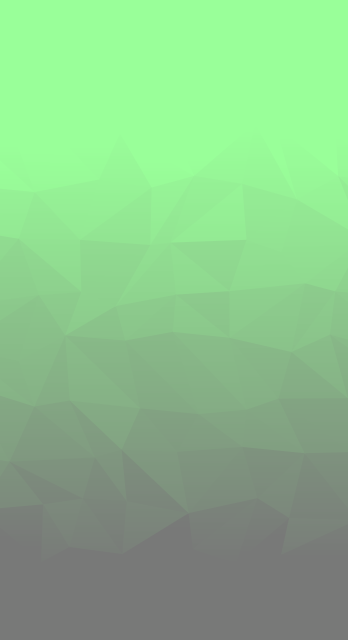
A WebGL 1 fragment shader for this background:

```glsl
precision highp float;

uniform vec2 u_resolution;

const float ROWS = 12.0;

vec2 hash22(vec2 p) {
  vec3 q = fract(p.xyx * vec3(0.1031, 0.1030, 0.0973));
  q += dot(q, q.yzx + 33.33);
  return fract((q.xx + q.yz) * q.zy);
}

// Jittered grid point inside its own cell
vec2 vertex(vec2 cell) {
  return cell + 0.5 + (hash22(cell + 17.0) - 0.5) * vec2(0.72, 0.56);
}

float cross2(vec2 a, vec2 b) {
  return a.x * b.y - a.y * b.x;
}

// Positive on the left of the line from a to b
float edgeDistance(vec2 p, vec2 a, vec2 b) {
  return cross2(b - a, p - a) / length(b - a);
}

// Smallest triangle area when the quad is cut from a to c
float splitQuality(vec2 a, vec2 b, vec2 c, vec2 d) {
  return min(cross2(b - a, c - a), cross2(c - a, d - a));
}

vec3 gradient(float height) {
  float t = clamp((height - 0.147) / 0.608, 0.0, 1.0);
  return mix(vec3(0.47, 0.475, 0.47), vec3(0.6, 1.0, 0.6), t);
}

// Facet colour in rgb, weighted by its smooth coverage in a
vec4 facet(vec2 p, vec2 a, vec2 b, vec2 c) {
  float inside = min(edgeDistance(p, a, b),
                     min(edgeDistance(p, b, c), edgeDistance(p, c, a)));
  float coverage = clamp(0.5 + inside * u_resolution.y / ROWS, 0.0, 1.0);
  vec2 center = (a + b + c) / 3.0;
  float shade = (hash22(floor(center * 64.0)).x - 0.5) * 0.045;
  float height = mix(p.y, center.y, 0.45) / ROWS + shade;
  return vec4(gradient(height), 1.0) * coverage;
}

void main() {
  vec2 p = gl_FragCoord.xy / u_resolution.y * ROWS;
  vec2 home = floor(p);
  vec4 sum = vec4(0.0);

  // Quads that can reach this cell, each cut into two facets
  for (int j = -1; j <= 0; j++) {
    for (int i = -1; i <= 0; i++) {
      vec2 cell = home + vec2(float(i), float(j));
      vec2 a = vertex(cell);
      vec2 b = vertex(cell + vec2(1.0, 0.0));
      vec2 c = vertex(cell + vec2(1.0, 1.0));
      vec2 d = vertex(cell + vec2(0.0, 1.0));

      // Turn the quad so that the better diagonal runs from a to c
      if (splitQuality(b, c, d, a) > splitQuality(a, b, c, d)) {
        vec2 first = a;
        a = b;
        b = c;
        c = d;
        d = first;
      }
      sum += facet(p, a, b, c) + facet(p, a, c, d);
    }
  }

  gl_FragColor = vec4(sum.rgb / max(sum.a, 0.001), 1.0);
}
```
